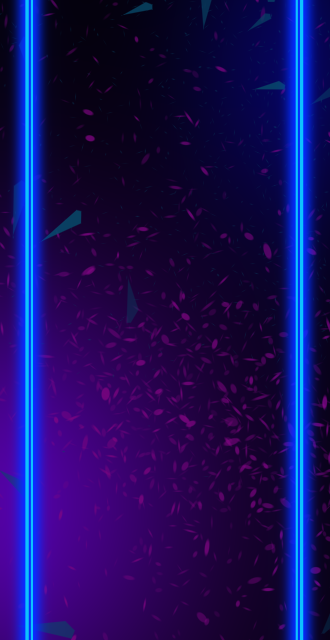
A Shadertoy shader for this background:

```glsl
// Two neon tubes stand before a dark violet haze filled with drifting confetti.
// Gaussian glows form the haze; hashed grid cells scatter ellipses and shards;
// the tubes are bands of distance to a mirrored vertical line.

#define TUBE_AXIS 0.498
#define TUBE_SPREAD 0.409
#define HALO_RADIUS 0.0195
#define VIOLET vec3(0.31, 0.0, 0.58)
#define NIGHT_BLUE vec3(0.01, 0.01, 0.29)
#define MAGENTA vec3(0.49, 0.02, 0.50)
#define TEAL vec3(0.03, 0.27, 0.39)
#define HALO_BLUE vec3(0.01, 0.17, 0.95)
#define NEON_CYAN vec3(0.05, 0.76, 1.0)

vec4 hash4(vec2 cell, float seed) {
    vec4 h = fract(vec4(cell.xyx, seed) * vec4(0.1031, 0.1030, 0.0973, 0.1099));
    h += dot(h, h.wzxy + 33.33);
    return fract((h.xxyz + h.yzzw) * h.zywx);
}

float gaussian(vec2 p, vec2 center, vec2 radius) {
    vec2 q = (p - center) / radius;
    return exp(-dot(q, q));
}

// Share of filled cells for each kind of particle
float confettiDensity(vec2 p) {
    float band = (p.y - 0.37 + 0.3 * (p.x - 0.26)) / 0.2;
    return 0.10 + 0.75 * exp(-band * band) * smoothstep(-0.15, 0.3, p.x);
}

float shardDensity(vec2 p) {
    return 0.03 + 0.43 * smoothstep(0.62, 0.9, p.y);
}

float speckDensity(vec2 p) {
    return 0.35 * smoothstep(0.3, 0.6, p.y) * smoothstep(-0.1, 0.4, p.x);
}

float ellipse(vec2 q, vec2 radius) {
    return (length(q / radius) - 1.0) * min(radius.x, radius.y);
}

// Skewed triangle with one corner cut off
float shard(vec2 q, float size, float skew) {
    q /= size;
    q.x += (skew - 0.5) * q.y;
    float sides = max(0.5 * q.x + 0.87 * q.y, 0.94 * q.y - 0.34 * q.x);
    float d = max(max(sides - 0.38, -q.y - 0.35), q.x - 0.3 - skew);
    return d * size;
}

// Opacity of one scattered layer; kind 0 confetti, 1 shards, 2 specks
float scatter(vec2 p, float cells, float size, float seed, int kind) {
    float pixel = 0.8 / iResolution.y;
    float opacity = 0.0;
    for (int j = -1; j <= 1; j++)
    for (int i = -1; i <= 1; i++) {
        vec2 cell = floor(p * cells) + vec2(i, j);
        vec4 place = hash4(cell, seed);
        vec4 form = hash4(cell + 71.0, seed + 13.0);
        vec2 center = (cell + place.xy) / cells;
        float density = kind == 0 ? confettiDensity(center)
                      : kind == 1 ? shardDensity(center) : speckDensity(center);
        if (place.z > density) continue;

        float angle = 6.2832 * place.w;
        float c = cos(angle), s = sin(angle);
        vec2 q = mat2(c, -s, s, c) * (p - center);
        float scale = size * mix(0.45, 1.0, form.x);
        float d = kind == 1 ? shard(q, scale, form.y)
                : ellipse(q, scale * vec2(1.0, mix(0.18, 0.65, form.y * form.y)));
        float tone = mix(0.35, 1.0, form.z);
        opacity = max(opacity, tone * smoothstep(pixel, -pixel, d));
    }
    return opacity;
}

float strip(float d, float center, float halfWidth) {
    float soft = 0.6 / iResolution.y;
    return smoothstep(halfWidth + soft, halfWidth - soft, abs(d - center));
}

void mainImage(out vec4 fragColor, in vec2 fragCoord) {
    vec2 p = fragCoord / iResolution.y;
    float aspect = iResolution.x / iResolution.y;

    // Haze
    vec3 color = vec3(0.012, 0.003, 0.035);
    color += VIOLET * gaussian(p, vec2(0.0, 0.21), vec2(0.33, 0.38));
    color += NIGHT_BLUE * gaussian(p, vec2(0.455, 0.89), vec2(0.17, 0.27));

    // Particles, from the finest to the largest
    color = mix(color, TEAL, 0.55 * scatter(p, 95.0, 0.0018, 3.0, 2));
    color = mix(color, MAGENTA, 0.45 * scatter(p, 62.0, 0.0065, 7.0, 0));
    color = mix(color, MAGENTA, 0.80 * scatter(p, 42.0, 0.0085, 19.0, 0));
    color = mix(color, MAGENTA, 0.85 * scatter(p, 19.0, 0.0125, 31.0, 0));
    color = mix(color, TEAL, 0.95 * scatter(p, 13.0, 0.032, 43.0, 1));

    // Neon tubes: d is signed, positive toward the outer edge
    float d = abs(p.x - TUBE_AXIS * aspect) - TUBE_SPREAD * aspect;
    float halo = exp(-pow(abs(d) / HALO_RADIUS, 2.6));
    color = mix(color, HALO_BLUE, 0.95 * halo);
    color += vec3(0.0, 0.02, 0.13) * exp(-abs(d) / 0.025);
    float tube = max(strip(d, 0.0036, 0.0026), strip(d, -0.0040, 0.0017));
    color = mix(color, NEON_CYAN, tube);

    fragColor = vec4(clamp(color, 0.0, 1.0), 1.0);
}
```
